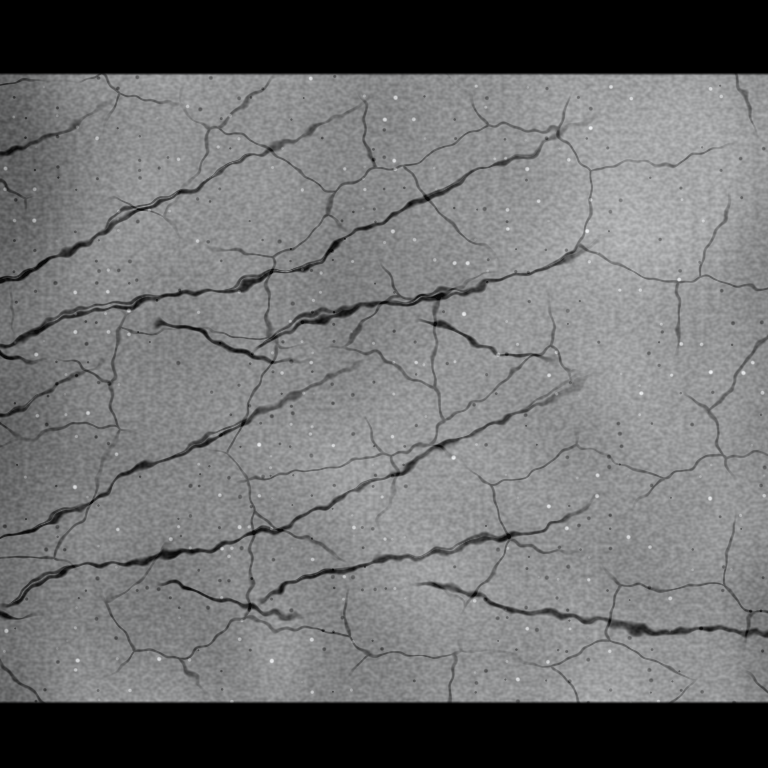
Write a three.js fragment shader that draws this texture.

```glsl
varying vec2 vUv;

const vec3 TINT = vec3(0.994, 1.0, 1.006);
const float BAND_BOTTOM = 0.085;
const float BAND_TOP = 0.904;
const float TILE_COUNT = 3.0;      // crack layout repeats per canvas
const float BASE_GREY = 0.555;
const float GRAIN = 0.13;
const float MAIN_WIDTH = 0.0042;
const float FINE_WIDTH = 0.0032;
const float MAIN_DARK = 0.42;
const float FINE_DARK = 0.21;
const vec2 CELL_SCALE = vec2(6.5, 7.5);
const float SPECK_SCALE = 75.0;
const float PI = 3.14159;

vec2 hash2(vec2 p) {
  p = vec2(dot(p, vec2(127.1, 311.7)), dot(p, vec2(269.5, 183.3)));
  return fract(sin(p) * 43758.545);
}

vec2 gradientAt(vec2 cell) {
  float angle = 2.0 * PI * hash2(cell).x;
  return vec2(cos(angle), sin(angle));
}

float gradientNoise(vec2 p) {
  vec2 i = floor(p), f = fract(p);
  vec2 w = f * f * f * (f * (f * 6.0 - 15.0) + 10.0);
  vec2 e = vec2(1.0, 0.0);
  float low = mix(dot(gradientAt(i), f), dot(gradientAt(i + e), f - e), w.x);
  float high = mix(dot(gradientAt(i + e.yx), f - e.yx),
                   dot(gradientAt(i + 1.0), f - 1.0), w.x);
  return mix(low, high, w.y);
}

vec2 noise2(vec2 p) {
  return vec2(gradientNoise(p), gradientNoise(p + 37.3));
}

float stroke(float d, float width) {
  return 1.0 - smoothstep(0.15 * width, width, abs(d));
}

float span(float start, float end, float x) {
  return smoothstep(start, start + 0.06, x) * (1.0 - smoothstep(end - 0.25, end, x));
}

// Long cracks climbing to the right, each with a branch that levels out
float mainCracks(vec2 p) {
  vec2 t = p * TILE_COUNT;
  float vary = gradientNoise(p * 45.0);
  float width = MAIN_WIDTH * (1.0 + 0.9 * vary);
  float split = 0.016 * max(0.0, gradientNoise(p * 9.0 + 4.0));
  float dark = 0.0;
  for (int row = 0; row < 2; row++) {
    for (int column = -2; column < 2; column++) {
      float s = t.x - float(column);
      float start = 1.64 - float(row);
      float rise = start + 0.5 * s - 0.26 * smoothstep(0.1, 1.2, s);
      float d = 0.88 * (t.y - rise) / TILE_COUNT;
      float shown = span(-0.02, 2.5, s) * (1.0 - smoothstep(2.1, 2.45, t.x));
      shown *= 1.0 - 0.45 * smoothstep(1.8, 2.2, s);
      dark = max(dark, shown * stroke(d, width));
      dark = max(dark, 0.7 * shown * stroke(d - split, 0.7 * width));

      float deep = float(row) * step(0.5, float(column));
      float level = start + 0.1 - 0.14 * smoothstep(0.6, 1.1, s)
                  - 0.08 * smoothstep(1.0, 2.0, s);
      shown = span(0.6, mix(1.25, 3.0, deep), s);
      width = MAIN_WIDTH * (1.0 + 0.9 * vary + 0.4 * deep);
      dark = max(dark, shown * stroke((t.y - level) / TILE_COUNT, width));
    }
  }
  return dark * (0.85 + 0.5 * vary);
}

// Distance to the nearest border between irregular cells
float cellBorder(vec2 p) {
  vec2 home = floor(p), nearest = vec2(8.0);
  for (int y = -1; y <= 1; y++) for (int x = -1; x <= 1; x++) {
    vec2 cell = home + vec2(x, y);
    vec2 r = cell + hash2(cell) - p;
    if (dot(r, r) < dot(nearest, nearest)) nearest = r;
  }
  float d = 8.0;
  for (int y = -2; y <= 2; y++) for (int x = -2; x <= 2; x++) {
    vec2 cell = home + vec2(x, y);
    vec2 r = cell + hash2(cell) - p, gap = r - nearest;
    if (dot(gap, gap) > 0.0001) d = min(d, dot(0.5 * (r + nearest), normalize(gap)));
  }
  return d;
}

// Scattered stones: pale when positive, dark pits when negative
float specks(vec2 p) {
  vec2 cell = floor(p), pick = hash2(cell + 61.0);
  vec2 centre = 0.3 + 0.4 * hash2(cell);
  float size = mix(0.14, 0.3, pick.y);
  float dot1 = 1.0 - smoothstep(0.3 * size, size, length(fract(p) - centre));
  return dot1 * (0.32 * step(0.93, pick.x) * pick.y - 0.2 * step(pick.x, 0.06));
}

void main() {
  vec2 p = vUv;

  // Broad shading, darker at the left and in stained patches
  float grey = BASE_GREY + 0.09 * (smoothstep(0.0, 0.85, p.x) - 0.5);
  grey += 0.13 * gradientNoise(p * 3.0 + 2.0) + 0.06 * gradientNoise(p * 8.0);
  grey -= 0.1 * (1.0 - smoothstep(0.0, 0.13, p.x));
  grey -= 0.06 * smoothstep(0.93, 1.0, p.x);
  grey += 0.08 * exp(-dot((p - vec2(0.36, 0.14)) * vec2(22.0, 12.0),
                          (p - vec2(0.36, 0.14)) * vec2(22.0, 12.0)));

  // Asphalt grain
  grey += GRAIN * (0.6 * gradientNoise(p * vec2(100.0, 130.0))
                 + 0.7 * gradientNoise(p * vec2(190.0, 230.0)));
  grey += specks(p * SPECK_SCALE);

  // Cracks over a jagged, warped domain
  vec2 q = p + 0.016 * noise2(p * 13.0) + 0.008 * noise2(p * 48.0);
  float fine = stroke(cellBorder(q * CELL_SCALE) / CELL_SCALE.x, FINE_WIDTH);
  float presence = smoothstep(-0.2, 0.15, gradientNoise(p * 7.0 + 9.0) + 0.15 * p.x);
  grey -= FINE_DARK * fine * presence;
  grey -= MAIN_DARK * mainCracks(q);

  float inside = smoothstep(BAND_BOTTOM - 0.002, BAND_BOTTOM + 0.003, p.y)
               * (1.0 - smoothstep(BAND_TOP - 0.003, BAND_TOP + 0.002, p.y));
  gl_FragColor = vec4(clamp(grey, 0.04, 0.95) * TINT * inside, 1.0);
}
```
